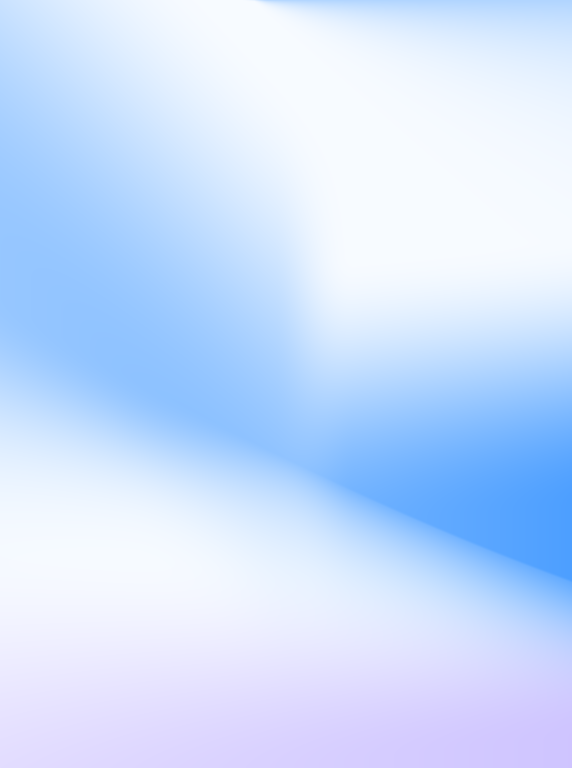
Write a WebGL 1 fragment shader that draws this background.

```glsl
precision highp float;
// Soft blue and white silk folds above a curved ridge, fading to lavender below.
// Every fold is a scalar depth of blue; one ramp turns that depth into colour.
// The depth at the ridge also feeds the glow that falls away beneath it.

uniform vec2 u_resolution;

#define DEEP_BLUE   vec3(0.30, 0.622, 1.0)
#define LILAC_LEFT  vec3(0.885, 0.86, 1.0)
#define LILAC_RIGHT vec3(0.81, 0.77, 1.0)
#define BASE_DEPTH  0.03
#define TOP_DEPTH   0.28
#define TOP_START   0.44
#define RIDGE_DROP  0.12
#define EDGE_SOFT   0.0025

// Height of the ridge, measured down from the top.
float ridgeLine(float x) {
  float r = 1.0 - x;
  return 0.757 - 0.27 * r - 0.10 * r * r;
}

// Depth of blue above the ridge: a diagonal left fold meets a level right fold.
float upperDepth(float x, float down) {
  float leftFold = (0.38 + 0.14 * x) * smoothstep(-0.30, 0.32, down - 0.8 * x);
  float rightFold = (0.33 + 0.34 * x)
                  * smoothstep(0.31, 0.66, down - 0.06 * (1.0 - x));
  return mix(leftFold, rightFold, smoothstep(0.48, 0.62, x));
}

// Blue band along the top, widening to the right from a thin tip.
float topBand(float x, float down) {
  float width = 0.14 * max(x - TOP_START, 0.005);
  return TOP_DEPTH * smoothstep(TOP_START - 0.02, TOP_START + 0.03, x)
       * exp(-down / width);
}

// Share of the ridge depth left at a distance below it: rounded left, crisp right.
float ridgeFade(float x, float below) {
  float width = 0.168 - 0.30 * x + 0.24 * x * x;
  float power = mix(2.0, 1.0, smoothstep(0.22, 0.52, x));
  return exp(-pow(max(below, 0.00001) / width, power));
}

void main() {
  vec2 uv = gl_FragCoord.xy / u_resolution;
  float x = uv.x;
  float down = 1.0 - uv.y;

  // Folds, and the glow under the ridge
  float ridge = ridgeLine(x);
  float below = down - ridge;
  float depth = BASE_DEPTH + upperDepth(x, min(down, ridge)) * ridgeFade(x, below);
  float crisp = smoothstep(0.45, 0.80, x);
  depth *= 1.0 - RIDGE_DROP * crisp * smoothstep(-EDGE_SOFT, EDGE_SOFT, below);
  depth += topBand(x, down);
  vec3 color = mix(vec3(1.0), DEEP_BLUE, depth / (1.0 - DEEP_BLUE.r));

  // Lavender floor
  vec3 lilac = mix(LILAC_LEFT, LILAC_RIGHT, x);
  float floorMix = smoothstep(0.70 + 0.06 * x, 1.04 - 0.08 * x, down);
  color = mix(color, lilac, floorMix);

  gl_FragColor = vec4(color, 1.0);
}
```
